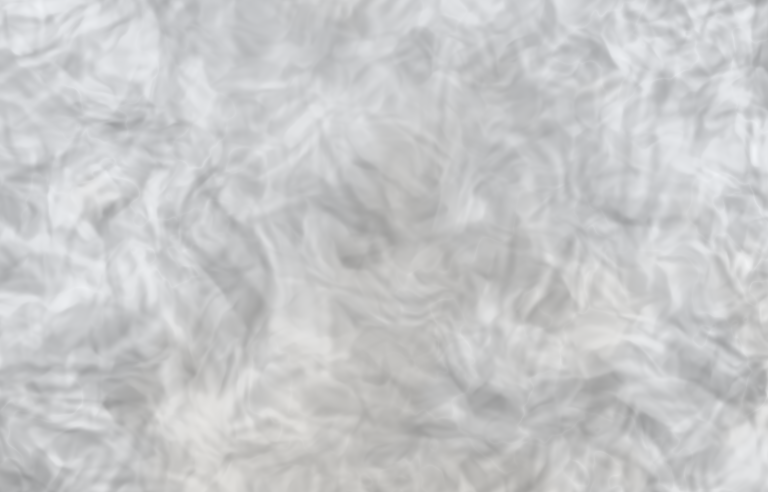
A Shadertoy shader for this texture:

```glsl
// Pale translucent crystal: three layers of soft-edged, randomly turned
// shards with inner striations are summed over drifting clouds, then thin
// bright creases and a faint cool-to-warm tint are added.

const float BASE_TONE = 0.79;
const vec3 COOL_TINT = vec3(0.990, 1.000, 1.014);
const vec3 WARM_TINT = vec3(1.008, 1.000, 0.984);

// Integer hash: three values in 0..1 for a lattice cell.
vec3 hash3(vec2 cell, float seed) {
    uvec3 v = uvec3(ivec3(vec3(cell, seed)));
    v = v * 1664525u + 1013904223u;
    v.x += v.y * v.z; v.y += v.z * v.x; v.z += v.x * v.y;
    v ^= v >> 16u;
    v.x += v.y * v.z; v.y += v.z * v.x; v.z += v.x * v.y;
    return vec3(v >> 8u) / 16777216.0;
}

float valueNoise(vec2 p, float seed) {
    vec2 cell = floor(p);
    vec2 f = fract(p);
    f = f * f * (3.0 - 2.0 * f);
    float low = mix(hash3(cell, seed).x, hash3(cell + vec2(1, 0), seed).x, f.x);
    float high = mix(hash3(cell + vec2(0, 1), seed).x, hash3(cell + vec2(1, 1), seed).x, f.x);
    return mix(low, high, f.y);
}

float fbm(vec2 p, float seed) {
    float sum = 0.0;
    float amplitude = 0.533;
    for (int i = 0; i < 4; i++) {
        sum += amplitude * valueNoise(p, seed + float(i));
        p = mat2(1.6, 1.2, -1.2, 1.6) * p;
        amplitude *= 0.5;
    }
    return sum;
}

mat2 rotation(float angle) {
    float c = cos(angle);
    float s = sin(angle);
    return mat2(c, s, -s, c);
}

// Tone inside one shard: flat value, slope along it, and lengthwise streaks.
float shardTone(vec2 local, float value, float streaks, float seed) {
    float streak = valueNoise(local * vec2(1.4, streaks) + 40.0 * value, seed);
    return 0.6 * (value - 0.5) + 0.35 * local.x + 0.75 * (streak - 0.5);
}

// Stretched cells blended by distance; returns tone and edge strength.
vec2 shardLayer(vec2 p, float streaks, float sharpness, float seed) {
    vec2 home = floor(p);
    float total = 0.0;
    float squares = 0.0;
    float tone = 0.0;
    for (int y = -2; y <= 2; y++) {
        for (int x = -2; x <= 2; x++) {
            vec2 cell = home + vec2(x, y);
            vec3 rnd = hash3(cell, seed);
            vec2 offset = p - cell - rnd.xy;
            vec2 local = rotation(6.2832 * rnd.z) * offset * vec2(0.68, 1.45);
            // Mix round and boxy distance for blunt, angular outlines.
            float boxy = max(abs(local.x), abs(local.y));
            float weight = exp(-sharpness * mix(length(local), boxy, 0.5));
            float value = fract(rnd.x * 7.3 + rnd.y * 5.7);
            tone += weight * shardTone(local, value, streaks, seed + 9.0);
            total += weight;
            squares += weight * weight;
        }
    }
    return vec2(tone / total, 1.0 - squares / (total * total));
}

// Thin bright lines where a noise field crosses its middle value.
float creases(vec2 p, float seed) {
    float ridge = 1.0 - abs(2.0 * fbm(p, seed) - 1.0);
    return pow(ridge, 9.0);
}

void mainImage(out vec4 fragColor, in vec2 fragCoord) {
    vec2 uv = fragCoord / iResolution.xy;
    vec2 p = fragCoord / iResolution.y;

    // Gentle bending keeps the shards from looking ruled.
    vec2 bend = vec2(fbm(p * 7.0, 11.0), fbm(p * 7.0, 21.0)) - 0.5;
    vec2 q = p + 0.055 * bend;

    // The sides are crisper and brighter than the hazy middle.
    float sides = smoothstep(0.08, 0.46, abs(uv.x - 0.5));
    float patchy = fbm(p * 3.0, 31.0);
    float clarity = mix(0.72, 1.2, sides) * mix(0.7, 1.3, patchy);

    vec2 large = shardLayer(q * 6.0, 6.0, 24.0, 41.0);
    vec2 medium = shardLayer(q * 10.0 + 3.7, 4.5, 20.0, 61.0);
    vec2 small = shardLayer(q * 18.0 + 8.1, 3.0, 15.0, 81.0);

    float relief = 0.14 * large.x + 0.12 * medium.x + 0.09 * small.x;
    float rim = (large.y + 0.7 * medium.y) * (valueNoise(p * 9.0, 101.0) - 0.45);
    float cloud = fbm(p * 4.0, 111.0) - 0.5;
    float lines = creases(q * 9.0, 121.0) * smoothstep(0.35, 0.65, patchy + 0.15 * sides);

    float tone = BASE_TONE + clarity * (relief + 0.08 * rim + 0.05 * lines);
    tone += 0.13 * cloud + 0.022 * (sides - 0.45) + 0.02 * (uv.y - 0.5);
    tone = min(tone, 0.88 + 0.5 * (tone - 0.88));

    // Cool above and at the sides, warmer in stained patches below.
    float stain = smoothstep(0.45, 0.75, fbm(p * 5.0, 131.0) + 0.2 * (0.5 - uv.y));
    float warmth = clamp(0.5 - 0.45 * uv.y - 0.25 * sides + 0.45 * stain, 0.0, 1.0);
    vec3 color = tone * mix(COOL_TINT, WARM_TINT, warmth);
    color -= 0.025 * stain * (1.0 - sides);

    fragColor = vec4(clamp(color, 0.0, 1.0), 1.0);
}
```
